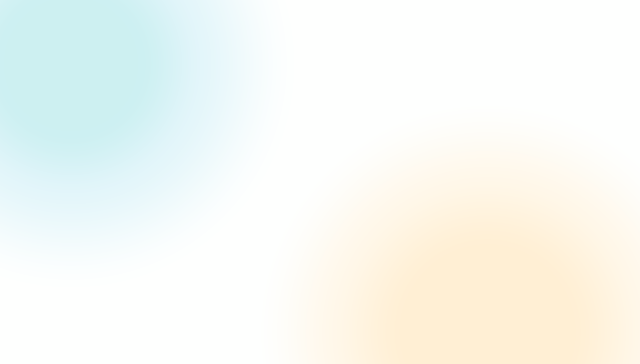
A Shadertoy shader for this background:

```glsl
const vec3 PAPER = vec3(0.996, 1.0, 0.998);
const vec3 AQUA_CORE = vec3(0.802, 0.941, 0.947);
const vec3 AQUA_HALO = vec3(0.875, 0.958, 0.977);
const vec3 PEACH_CORE = vec3(1.0, 0.937, 0.831);
const vec3 PEACH_HALO = vec3(1.0, 0.964, 0.898);

// Flat core blending into a halo; radii = core edge, fade start, halo edge, outer edge
vec3 addGlow(vec3 base, float dist, vec4 radii, vec3 core, vec3 halo) {
    vec3 tint = mix(core, halo, smoothstep(radii.x, radii.z, dist));
    float coverage = 1.0 - smoothstep(radii.y, radii.w, dist);
    return mix(base, tint, coverage);
}

// Distance in canvas heights to a centre given as a canvas fraction
float canvasDistance(vec2 uv, vec2 centre, float aspect) {
    return length((uv - centre) * vec2(aspect, 1.0));
}

void mainImage(out vec4 fragColor, in vec2 fragCoord) {
    vec2 uv = fragCoord / iResolution.xy;
    float aspect = iResolution.x / iResolution.y;

    // Aqua glow at upper left
    float aquaDist = canvasDistance(uv, vec2(0.111, 0.824), aspect);
    vec3 color = addGlow(PAPER, aquaDist, vec4(0.18, 0.28, 0.36, 0.64),
                         AQUA_CORE, AQUA_HALO);

    // Peach glow at lower right
    float peachDist = canvasDistance(uv, vec2(0.762, 0.087), aspect);
    color = addGlow(color, peachDist, vec4(0.22, 0.34, 0.42, 0.66),
                    PEACH_CORE, PEACH_HALO);

    fragColor = vec4(color, 1.0);
}
```
